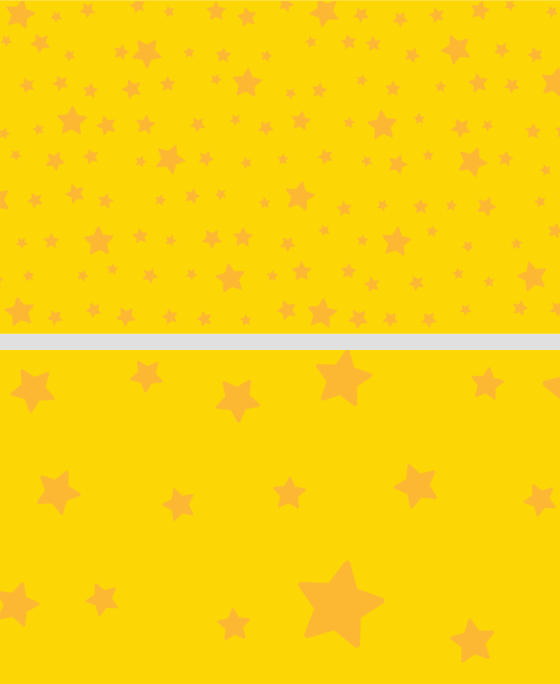
Top, the full canvas; bottom, a detail of the centre.
Write a Shadertoy shader that draws this pattern.

```glsl
const vec3 YELLOW = vec3(0.99, 0.84, 0.02);
const vec3 ORANGE = vec3(0.99, 0.72, 0.20);
const vec3 PALE_EDGE = vec3(0.99, 0.87, 0.24);
const float ROWS = 8.8;          // cells per canvas height
const float SECTOR = 0.6283185;  // half the angle between two star tips

vec3 hash3(vec2 cell) {
    vec3 p = fract(vec3(cell.xyx) * vec3(0.1031, 0.1030, 0.0973));
    p += dot(p, p.yxz + 33.33);
    return fract((p.xxy + p.yzz) * p.zyx);
}

// Signed distance to a plump five-pointed star with rounded tips
float starDistance(vec2 p, float radius, float turn) {
    float angle = mod(atan(p.x, p.y) + turn + SECTOR, 2.0 * SECTOR) - SECTOR;
    vec2 folded = length(p) * vec2(cos(angle), abs(sin(angle)));
    vec2 tip = vec2(0.9 * radius, 0.0);
    vec2 valley = 0.45 * radius * vec2(cos(SECTOR), sin(SECTOR));
    vec2 q = folded - tip;
    vec2 edge = valley - tip;
    float along = clamp(dot(q, edge) / dot(edge, edge), 0.0, 1.0);
    float side = sign(edge.y * q.x - edge.x * q.y);
    return length(q - edge * along) * side - 0.07 * radius;
}

// Large stars sit on a sparse skewed lattice, the rest are drawn by chance
float starRadius(vec2 cell, float chance) {
    if (mod(cell.x + 3.0 * cell.y, 8.0) < 0.5) return 0.415;
    if (chance < 0.22) return 0.27;
    return chance < 0.62 ? 0.21 : 0.155;
}

// Nearest star among the neighbouring cells of a brick-shifted grid
float starField(vec2 p) {
    float nearest = 1.0;
    for (int j = -1; j <= 1; j++) {
        float row = floor(p.y) + float(j);
        float shift = 0.5 * mod(row, 2.0);
        for (int i = -1; i <= 1; i++) {
            vec2 cell = vec2(floor(p.x - shift) + float(i), row);
            vec3 place = hash3(cell + 17.0);
            vec3 look = hash3(cell + 71.0);
            float radius = starRadius(cell, look.x);
            float jitter = 0.32 - 0.45 * radius;
            vec2 center = cell + vec2(shift + 0.5, 0.5) + jitter * (2.0 * place.xy - 1.0);
            nearest = min(nearest, starDistance(p - center, radius, 2.0 * SECTOR * look.y));
        }
    }
    return nearest;
}

void mainImage(out vec4 fragColor, in vec2 fragCoord) {
    vec2 uv = fragCoord / iResolution.y;
    float soft = 0.9 * ROWS / iResolution.y;

    // Stars on the flat ground
    float cover = 1.0 - smoothstep(-soft, soft, starField(uv * ROWS));
    vec3 color = mix(YELLOW, ORANGE, cover);

    // Thin pale line along the top and bottom
    float pixel = 1.0 / iResolution.y;
    float border = min(uv.y, 1.0 - uv.y);
    float rim = 1.0 - smoothstep(-0.5 * pixel, 0.5 * pixel, border - 0.0033);
    color = mix(color, PALE_EDGE, rim);

    fragColor = vec4(color, 1.0);
}
```
